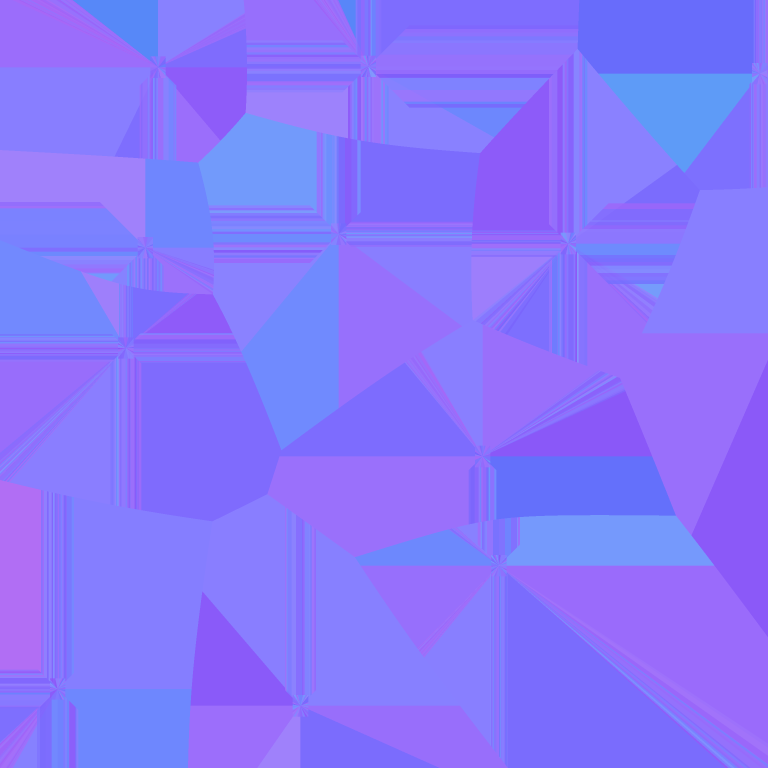
Give the GLSL for this texture map, as a WebGL 1 fragment shader.

```glsl
precision highp float;
// Faceted tangent-space normal map: scattered hubs own curved Voronoi regions,
// each cut into flat facets by rays from its hub, with bundles of fine stripes
// running along the axes and between some facets. Tilts become colours at the end.
uniform vec2 u_resolution;

const float TAU = 6.2831853;
const float GOLDEN = 0.618034;
const float COLUMNS = 3.0;
const float ROWS = 4.0;
const int HUB_COUNT = 12;
const int AA = 3;

const vec2 PINK_TILT = vec2(0.36, -0.2);

float hash(float n, float seed) {
  return fract(sin(n * 127.1 + seed * 311.7 + 4.3) * 43758.5);
}

// Surface tilt chosen by a value in 0..1, weighted by area share
vec2 paletteTilt(float h) {
  if (h < 0.29) return vec2(0.06, 0.0);
  if (h < 0.53) return vec2(0.20, -0.14);
  if (h < 0.76) return vec2(-0.02, -0.14);
  if (h < 0.87) return vec2(-0.12, 0.06);
  if (h < 0.94) return vec2(0.10, -0.30);
  return vec2(-0.10, 0.22);
}

vec3 normalColour(vec2 tilt) {
  float up = sqrt(max(0.0, 1.0 - dot(tilt, tilt)));
  return 0.5 + 0.5 * vec3(tilt, up);
}

// Flat facet: evenly spread palette picks, a few of them steeper
vec2 facetTilt(float id) {
  vec2 tilt = paletteTilt(fract(id * GOLDEN + 0.1));
  tilt += 0.05 * (vec2(hash(id, 1.0), hash(id, 2.0)) - 0.5);
  float steep = step(0.87, hash(id, 3.0));
  return tilt + vec2(sign(tilt.x) * 0.18 * steep, 0.0);
}

// Stripes of mixed width across u in -1..1
vec2 stripeTilt(float u, float seed, vec2 base) {
  float coarse = floor(u * 3.5);
  float fine = floor(u * 11.0) + 40.0;
  float id = hash(coarse, seed) > 0.45 ? fine : coarse;
  vec2 tilt = paletteTilt(hash(id, seed + 1.0));
  tilt += 0.16 * (vec2(hash(id, seed + 2.0), hash(id, seed + 3.0)) - 0.5);
  return mix(base, tilt, 0.8);
}

// Hubs on a staggered, jittered grid that tightens toward the top
vec2 hubPosition(float i) {
  vec2 cell = vec2(mod(i, COLUMNS), floor(i / COLUMNS));
  vec2 jitter = 0.76 * (vec2(hash(i, 5.0), hash(i, 6.0)) - 0.5);
  vec2 p = (cell + 0.5 + jitter) / vec2(COLUMNS, ROWS);
  p.x += 0.12 * (mod(cell.y, 2.0) - 0.5);
  p.y = 1.0 - pow(1.0 - p.y, 1.4);
  return p;
}

// Index of the owning hub; additive weights bend the borders
float nearestHub(vec2 p) {
  float best = 9.0;
  float owner = 0.0;
  for (int k = 0; k < HUB_COUNT; k++) {
    float i = float(k);
    float d = distance(p, hubPosition(i)) - 0.09 * hash(i, 7.0);
    if (d < best) {
      best = d;
      owner = i;
    }
  }
  return owner;
}

vec2 surfaceTilt(vec2 p) {
  float hub = nearestHub(p);
  vec2 centre = hubPosition(hub);
  vec2 d = p - centre;
  float turn = fract(atan(d.y, d.x + 1e-6) / TAU + 1.0) * 4.0;

  // Quadrants, some of them split by a slanted ray
  float quadrant = min(floor(turn), 3.0);
  float key = hub * 4.0 + quadrant;
  float offRay = fract(turn) - mix(0.25, 0.75, hash(key, 8.0));
  float isSplit = step(0.35, hash(key, 9.0));
  vec2 tilt = facetTilt(key * 2.0 + step(0.0, offRay) * isSplit);

  // Diverging bundle along the slanted ray
  float spread = mix(0.02, 0.10, hash(key, 10.0));
  if (isSplit * hash(key, 11.0) > 0.4 && abs(offRay) < spread) {
    vec2 streak = stripeTilt(offRay / spread, key + 20.0, tilt);
    tilt = mix(streak, PINK_TILT, 0.75 * hash(key, 12.0));
  }

  // Parallel bands along the axes, broader sideways near the top
  float arm = mod(floor(turn + 0.5), 4.0);
  float sideways = 1.0 - mod(arm, 2.0);
  float across = mix(d.x, d.y, sideways);
  float armKey = hub * 4.0 + arm;
  float width = mix(0.008, 0.03, hash(armKey, 13.0));
  width *= 1.0 + sideways * step(0.65, centre.y);
  if (hash(armKey, 14.0) > 0.45 && abs(across) < width)
    tilt = stripeTilt(across / width, armKey + 90.0, tilt);

  // Small splintered knot at the hub
  if (max(abs(d.x) * 1.4, abs(d.y)) < 0.014)
    tilt = stripeTilt(turn - 2.0, hub + 160.0, tilt);
  return tilt;
}

void main() {
  vec3 colour = vec3(0.0);
  for (int y = 0; y < AA; y++) {
    for (int x = 0; x < AA; x++) {
      vec2 offset = (vec2(float(x), float(y)) + 0.5) / float(AA) - 0.5;
      colour += normalColour(surfaceTilt((gl_FragCoord.xy + offset) / u_resolution));
    }
  }
  gl_FragColor = vec4(colour / float(AA * AA), 1.0);
}
```
